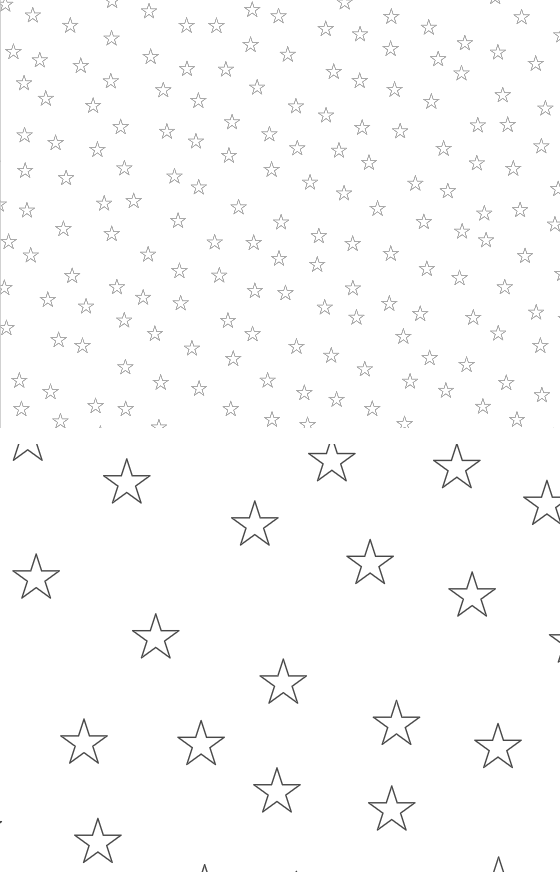
Top: the whole. Bottom: its middle third, enlarged.
A WebGL 2 fragment shader for this pattern:

```glsl
#version 300 es
precision highp float;
// Scattered five-pointed stars, drawn as fine dark outlines on white paper.
// Each cell of a tilted, staggered grid holds one upright star at a hashed
// offset; its outline is the distance to one edge, repeated by angle folding.

#define CELL_SIZE 0.0903     // grid pitch, in canvas heights
#define GRID_TILT 0.33       // turn of the grid, in radians
#define JITTER 0.2           // largest offset from the cell centre, in cells
#define STAR_RADIUS 0.0189   // centre to tip, in canvas heights
#define INNER_RATIO 0.382    // notch radius relative to the tip radius
#define LINE_WIDTH 0.0011    // stroke width, in canvas heights
#define MARGIN_WIDTH 0.0017  // rule along the left edge
#define PAPER vec3(1.0)
#define INK vec3(0.28)
#define MARGIN_INK vec3(0.75)

uniform vec2 u_resolution;
out vec4 fragColor;

const float PI = 3.14159;

// Two random values in 0..1 per cell
vec2 hash22(vec2 p) {
    vec3 q = fract(p.xyx * vec3(0.1031, 0.1030, 0.0973));
    q += dot(q, q.yzx + 33.33);
    return fract((q.xx + q.yz) * q.zy);
}

mat2 rotation(float angle) {
    float c = cos(angle), s = sin(angle);
    return mat2(c, s, -s, c);
}

float segmentDistance(vec2 p, vec2 a, vec2 b) {
    vec2 edge = b - a;
    float t = clamp(dot(p - a, edge) / dot(edge, edge), 0.0, 1.0);
    return length(p - a - edge * t);
}

// Distance to the outline of a star with one tip pointing up
float starOutline(vec2 p) {
    float sector = 2.0 * PI / 5.0;
    float angle = atan(p.x, p.y);
    angle = abs(mod(angle + 0.5 * sector, sector) - 0.5 * sector);
    vec2 folded = length(p) * vec2(cos(angle), sin(angle));
    vec2 tip = vec2(STAR_RADIUS, 0.0);
    vec2 notch = STAR_RADIUS * INNER_RATIO * vec2(cos(PI / 5.0), sin(PI / 5.0));
    return segmentDistance(folded, tip, notch);
}

// Share of a pixel covered by a stroke at distance d
float strokeCoverage(float d, float pixel) {
    float halfWidth = 0.5 * LINE_WIDTH;
    float outer = clamp((halfWidth - d) / pixel + 0.5, 0.0, 1.0);
    float inner = clamp((-halfWidth - d) / pixel + 0.5, 0.0, 1.0);
    return outer - inner;
}

void main() {
    float pixel = 1.0 / u_resolution.y;
    vec2 p = gl_FragCoord.xy * pixel;

    // Tilted grid: every other row shifts by half a cell
    mat2 tilt = rotation(GRID_TILT);
    vec2 grid = tilt * p / CELL_SIZE;
    grid.x += 0.5 * mod(floor(grid.y), 2.0);
    vec2 cell = floor(grid);

    // One star per cell; the jitter keeps it inside its own cell
    vec2 offset = (hash22(cell + 57.0) * 2.0 - 1.0) * JITTER;
    vec2 local = transpose(tilt) * (grid - cell - 0.5 - offset) * CELL_SIZE;
    float stroke = strokeCoverage(starOutline(local), pixel);
    vec3 color = mix(PAPER, INK, stroke);

    // Thin grey rule at the left edge
    float margin = clamp((MARGIN_WIDTH - p.x) / pixel + 0.5, 0.0, 1.0);
    color = mix(color, MARGIN_INK, margin);

    fragColor = vec4(color, 1.0);
}
```
